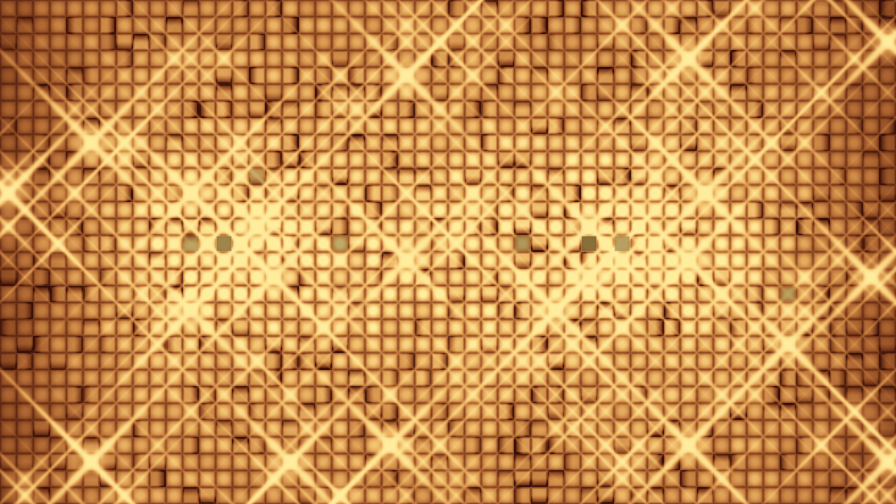
Give the GLSL for this background, as a WebGL 2 fragment shader.

```glsl
#version 300 es
precision highp float;
// Golden wall of domed mosaic tiles under crossed diagonal sparkles.
uniform vec2 u_resolution;
out vec4 outColor;

const vec2 GRID = vec2(54.0, 30.0);

// Cells on which the sparkle clusters are centred.
const vec2 CLUSTERS[22] = vec2[22](
    vec2(11, 18), vec2(24, 25), vec2(5, 21), vec2(0, 18), vec2(5, 2), vec2(11, 11),
    vec2(16, 13), vec2(24, 14), vec2(23, 3), vec2(17, 2), vec2(41, 26), vec2(35, 13),
    vec2(41, 14), vec2(41, 3), vec2(52, 13), vec2(53, 27), vec2(53, 2), vec2(47, 9),
    vec2(15, 16), vec2(33, 11), vec2(35, 16), vec2(42, 18));

float hash(vec2 p) {
    vec3 q = fract(vec3(p.xyx) * 0.1031);
    q += dot(q, q.yzx + 33.33);
    return fract((q.x + q.y) * q.z);
}

vec2 hash2(vec2 p) {
    return vec2(hash(p), hash(p + 71.7));
}

// Dark brown through amber to pale gold.
vec3 goldRamp(float tone) {
    float t = clamp(tone, 0.0, 1.0) * 5.0;
    vec3 c = mix(vec3(0.20, 0.05, 0.03), vec3(0.48, 0.23, 0.10), clamp(t, 0.0, 1.0));
    c = mix(c, vec3(0.67, 0.39, 0.19), clamp(t - 1.0, 0.0, 1.0));
    c = mix(c, vec3(0.82, 0.56, 0.29), clamp(t - 2.0, 0.0, 1.0));
    c = mix(c, vec3(0.94, 0.74, 0.42), clamp(t - 3.0, 0.0, 1.0));
    return mix(c, vec3(1.0, 0.93, 0.62), clamp(t - 4.0, 0.0, 1.0));
}

// Two tapered diagonal rays and a small core, in cell units.
float sparkle(vec2 d, float reach, float thickness) {
    vec2 r = abs(vec2(d.x + d.y, d.x - d.y)) * 0.7071;
    vec2 across = r.yx / (thickness * (0.6 + 0.6 * exp(-r / reach)));
    vec2 rays = exp(-across * across - r / reach);
    return rays.x + rays.y + 0.4 * exp(-dot(d, d) * 2.0);
}

// Bright clusters with dimmer satellites, then loose sparkles everywhere.
float sparkleField(vec2 p) {
    float sum = 0.0;
    for (int i = 0; i < 22; i++) {
        vec2 center = CLUSTERS[i] + 0.5;
        sum += 2.3 * sparkle(p - center, 3.6, 0.19);
        for (int j = 0; j < 6; j++) {
            vec2 seed = vec2(i, j) * 3.7 + 5.0;
            vec2 offset = floor((hash2(seed) - 0.5) * vec2(9.0, 7.0) + 0.5);
            sum += (0.4 + 0.7 * hash(seed + 9.0)) * sparkle(p - center - offset, 2.5, 0.12);
        }
    }
    for (int k = 0; k < 45; k++) {
        vec2 seed = vec2(k, 40.0 + float(k) * 1.3);
        vec2 center = floor(hash2(seed) * GRID) + 0.5;
        sum += 0.7 * sparkle(p - center, 2.6, 0.11);
    }
    return sum;
}

// Broad light: warm middle band, two hot areas, dark sides and corners.
float wallLight(vec2 uv) {
    vec2 band = (uv - 0.5) / vec2(0.42, 0.32);
    vec2 left = (uv - vec2(0.24, 0.50)) / vec2(0.11, 0.17);
    vec2 right = (uv - vec2(0.72, 0.51)) / vec2(0.12, 0.17);
    float light = 0.60 + 0.25 * exp(-dot(band, band));
    light += 0.20 * (exp(-dot(left, left)) + exp(-dot(right, right)));
    float sides = smoothstep(-0.06, 0.17, uv.x) * smoothstep(1.07, 0.84, uv.x);
    return light * mix(0.38, 1.0, sides);
}

// Domed tiles, some tipped along an axis so that one side falls into shade.
float tileTone(vec2 cell, vec2 f, float light) {
    vec2 a = abs(f);
    float dome = smoothstep(0.60, 0.10, length(f));
    float face = smoothstep(0.52, 0.34, max(a.x, a.y));
    float relief = 0.34 + 0.38 * face + 0.42 * dome;
    float turn = hash(cell + 29.0);
    float along = (turn < 0.5 ? f.x : f.y) * (fract(turn * 2.0) < 0.5 ? 1.0 : -1.0);
    float flatFace = 0.34 + 0.62 * face - 0.8 * smoothstep(-0.1, 0.48, along);
    float tipped = step(0.72, hash(cell + 13.0));
    relief = mix(relief, max(flatFace, 0.0), tipped * (0.5 + 0.5 * hash(cell + 3.0)));
    return light * (0.88 + 0.22 * hash(cell)) * relief;
}

void main() {
    vec2 uv = gl_FragCoord.xy / u_resolution;
    vec2 p = uv * GRID;
    vec2 cell = floor(p);
    vec2 f = fract(p) - 0.5;

    float tone = tileTone(cell, f, wallLight(uv));
    float shine = 1.0 - exp(-1.1 * sparkleField(p));
    tone = 1.0 - (1.0 - tone) * (1.0 - shine);
    vec3 color = goldRamp(tone);

    // Scattered olive tiles on alternate rows of the middle band.
    float row = abs(cell.y - 15.0);
    float inRow = row < 4.5 && (row < 0.5 || hash(vec2(row, 2.0)) < 0.6) ? 1.0 : 0.0;
    float chance = 0.19 * inRow;
    chance *= smoothstep(5.0, 11.0, cell.x) * smoothstep(47.0, 43.0, cell.x);
    float olive = step(hash(cell + 101.0), chance);
    float square = smoothstep(0.50, 0.38, max(abs(f.x), abs(f.y)));
    float depth = 0.3 + 0.5 * hash(cell + 7.0);
    color = mix(color, vec3(0.40, 0.29, 0.11), olive * square * depth);

    outColor = vec4(color, 1.0);
}
```
